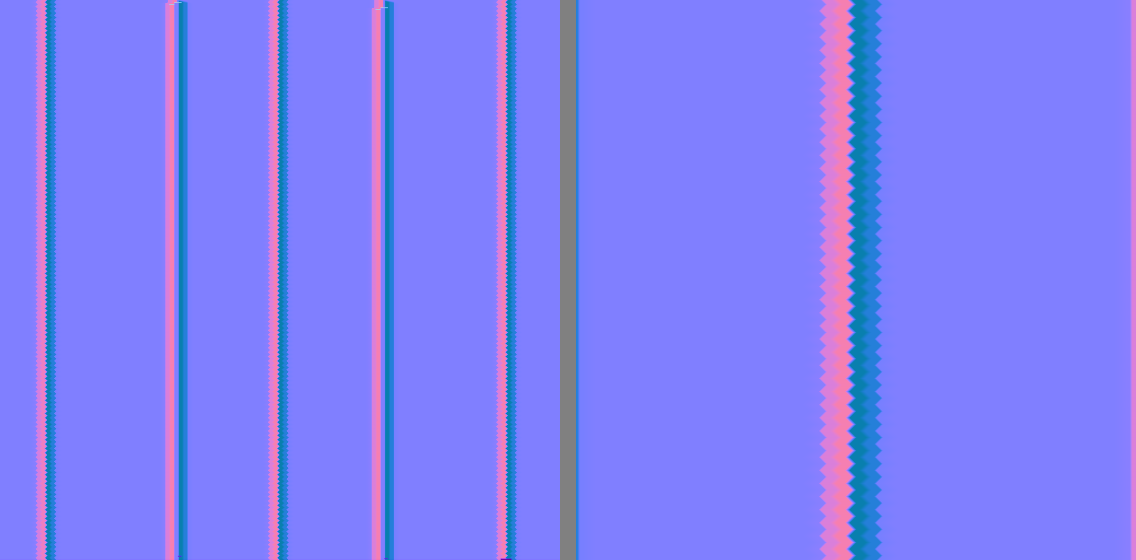
Left: the whole. Right: its middle third, enlarged.
A WebGL 2 fragment shader for this texture map:

```glsl
#version 300 es
precision highp float;
// Tangent-space normal map of a flat panel crossed by five upright grooves.

#define GRID 768.0      // layout units across the canvas
#define STEEP 0.93      // sideways tilt of the inner wall
#define SHALLOW 0.71    // sideways tilt of the outer wall
#define INNER 6.5       // width of the inner wall
#define OUTER 12.3      // width of the whole wall
#define HALO 21.0       // reach of the faint outer bevel
#define TEETH 128.0     // notches along a closed groove
#define NOTCH 1.5       // depth of a notch

uniform vec2 u_resolution;
out vec4 outColor;

const int GROOVES = 5;

// centre x, half width of the floor, depth of top cap, height of foot
const vec4 groove[GROOVES] = vec4[GROOVES](
    vec4( 63.0, 0.5,  0.0, 0.0),
    vec4(242.0, 3.0,  4.0, 6.0),
    vec4(381.6, 0.5,  0.0, 0.0),
    vec4(525.0, 3.0, 11.0, 3.0),
    vec4(694.6, 0.5,  0.0, 2.0));

// 1 inside the interval a..b, with edges softened by w
float band(float a, float b, float x, float w) {
    return smoothstep(a - w, a + w, x) * (1.0 - smoothstep(b - w, b + w, x));
}

// Tilt of one wall at distance d outward from the groove floor
float wallTilt(float d, float soft) {
    float outer = SHALLOW * (1.0 - smoothstep(OUTER - soft, OUTER + soft, d));
    float inner = (STEEP - SHALLOW) * (1.0 - smoothstep(INNER - 2.0, INNER + 1.5, d));
    float halo = 0.07 * (1.0 - smoothstep(OUTER, HALO, d)) * step(INNER, d);
    return max(outer + inner, halo) * smoothstep(-soft, soft, d);
}

void main() {
    vec2 uv = gl_FragCoord.xy / u_resolution;
    vec2 p = uv * GRID;
    float soft = max(0.8, 0.7 * GRID / min(u_resolution.x, u_resolution.y));
    float fromTop = GRID - p.y;
    float notch = NOTCH * (4.0 * abs(fract(uv.y * TEETH) - 0.5) - 1.0);
    float ripple = 1.0 - 0.012 * (0.5 + 0.5 * cos(6.28318 * uv.y * TEETH));

    vec2 tilt = vec2(0.0);
    for (int i = 0; i < GROOVES; i++) {
        vec4 g = groove[i];
        float x = p.x - g.x;
        bool open = g.y > 1.0;

        // Closed grooves meet in a notched line, open ones have a flat floor
        float shift = open ? 0.0 : notch;
        float floorLeft = open ? mix(g.y, -0.5, smoothstep(-1.0, 1.0, g.z - fromTop)) : g.y;
        float left = wallTilt(shift - x - floorLeft, soft);
        float right = wallTilt(x - shift - g.y, soft);
        left *= i == 0 ? 0.92 : ripple;

        // The right wall rounds off at the top of an open groove
        if (open) right *= smoothstep(-1.0, 2.0, fromTop - 2.0 + 0.2 * (OUTER - x));
        tilt.x += left - right;

        // Two staggered glints across the cap
        if (g.z > 0.0) {
            float lower = band(-10.0, -3.0, x, 1.0) * band(1.5, 2.8, fromTop - g.z, 0.6);
            float upper = band(-3.0, 7.0, x, 1.0) * band(-1.0, 0.3, fromTop - g.z, 0.6);
            float glint = max(lower, upper);
            tilt = mix(tilt, vec2(0.25, 0.65), 0.8 * glint);
        }

        // Downward tilt on the foot
        if (g.w > 0.0) {
            float reach = open ? 2.0 : -8.0;
            float foot = band(reach, 7.0, x, 1.0) * band(g.w - 2.0, g.w, p.y, 0.6);
            tilt = mix(tilt, vec2(-0.15, -0.95), (open ? 0.6 : 0.95) * foot);
        }
    }

    // Slight bevel along the bottom edge of the panel
    tilt.y -= 0.06 * (1.0 - smoothstep(0.5, 2.5, p.y));

    // Pack the unit normal into colour
    tilt /= max(1.0, length(tilt));
    vec3 normal = vec3(tilt, sqrt(max(0.0, 1.0 - dot(tilt, tilt))));
    outColor = vec4(normal * 0.5 + vec3(0.502, 0.498, 0.5), 1.0);
}
```
